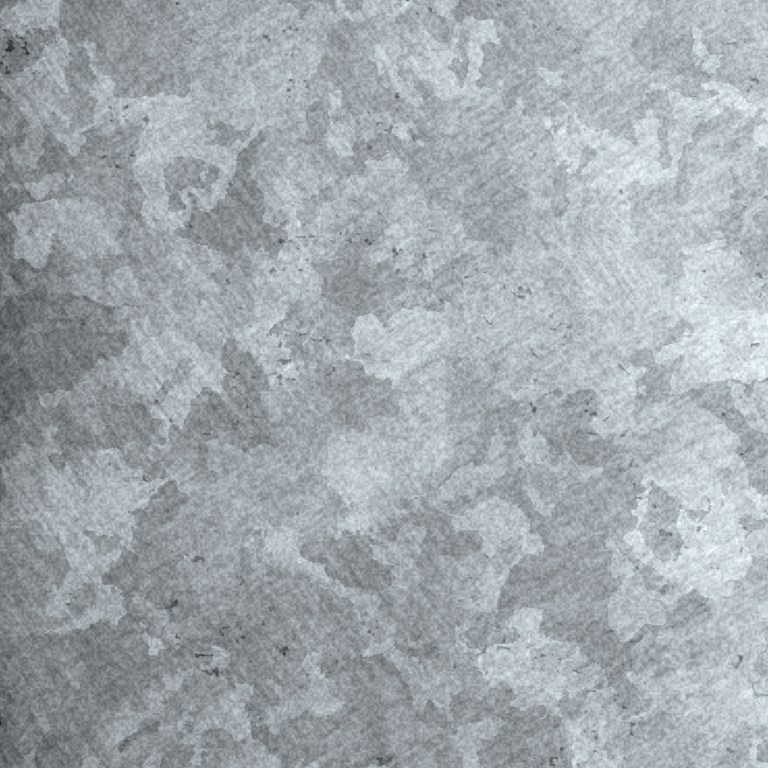
Give the GLSL for this texture, as a Shadertoy shader.

```glsl
// Galvanised sheet metal: ragged crystal patches of cool grey under a soft sheen.
// Two sizes of noise-warped Voronoi cells give the patches; brushed streaks,
// fine grain and clustered dark pits give the worn surface.

const float COARSE_CELLS = 12.0;    // patches across the canvas
const float FINE_CELLS = 30.0;
const float FINE_SHARE = 0.40;      // share of fine cells laid over coarse ones
const float EDGE_SHARPNESS = 70.0;
const float PATCH_CONTRAST = 0.20;
const float CLOUD_CONTRAST = 0.12;
const float STREAK_CONTRAST = 0.09;
const float GRAIN_CONTRAST = 0.13;
const float PIT_DEPTH = 0.24;
const float MEAN_TONE = 0.640;
const vec2 SHEEN_SLOPE = vec2(0.16, 0.065);
const vec3 DARK_TINT = vec3(0.0, 0.018, 0.034);
const vec3 LIGHT_TINT = vec3(0.0, 0.042, 0.062);

float hash(vec2 cell, float seed) {
    uvec3 v = uvec3(ivec3(vec3(cell, seed)) + 4096);
    v = v * 1664525u + 1013904223u;
    v.x += v.y * v.z; v.y += v.z * v.x; v.z += v.x * v.y;
    v ^= v >> 16u;
    v.x += v.y * v.z; v.y += v.z * v.x; v.z += v.x * v.y;
    return float(v.z >> 8u) / 16777216.0;
}

float noise(vec2 p, float seed) {
    vec2 i = floor(p), f = fract(p);
    f = f * f * (3.0 - 2.0 * f);
    float low = mix(hash(i, seed), hash(i + vec2(1, 0), seed), f.x);
    float high = mix(hash(i + vec2(0, 1), seed), hash(i + vec2(1, 1), seed), f.x);
    return mix(low, high, f.y);
}

float fbm(vec2 p, float seed) {
    float sum = 0.0, weight = 0.5;
    for (int octave = 0; octave < 4; octave++) {
        sum += weight * noise(p, seed + float(octave));
        p = mat2(1.6, 1.2, -1.2, 1.6) * p;
        weight *= 0.5;
    }
    return sum / 0.9375;
}

// Voronoi cells with smoothed borders: x is the cell tone, y a random pick
vec2 crystals(vec2 p, float seed) {
    vec2 home = floor(p), sum = vec2(0.0);
    float total = 1e-30;
    for (int y = -1; y <= 1; y++)
    for (int x = -1; x <= 1; x++) {
        vec2 cell = home + vec2(x, y);
        vec2 offset = cell + vec2(hash(cell, seed), hash(cell, seed + 1.0)) - p;
        float w = exp(-EDGE_SHARPNESS * dot(offset, offset));
        sum += w * vec2(hash(cell, seed + 2.0), hash(cell, seed + 3.0));
        total += w;
    }
    return sum / total;
}

// Noise drawn out along one direction
float streaks(vec2 p, float angle, vec2 scale, float seed) {
    float c = cos(angle), s = sin(angle);
    return noise(vec2(c * p.x + s * p.y, c * p.y - s * p.x) * scale, seed) - 0.5;
}

void mainImage(out vec4 fragColor, in vec2 fragCoord) {
    vec2 uv = fragCoord / iResolution.xy;
    vec2 p = fragCoord / iResolution.y;

    // Ragged patch outlines
    vec2 bend = vec2(fbm(p * 14.0, 10.0), fbm(p * 14.0, 20.0)) - 0.5;
    vec2 fray = vec2(fbm(p * 75.0, 30.0), fbm(p * 75.0, 40.0)) - 0.5;
    vec2 q = p + 0.11 * bend + 0.024 * fray;

    // Fine crystals partly cover the coarse ones
    vec2 coarse = crystals(q * COARSE_CELLS, 50.0);
    vec2 fine = crystals(q * FINE_CELLS, 60.0);
    float cover = smoothstep(0.47, 0.53, fine.y + FINE_SHARE - 0.5);
    float patchTone = mix(coarse.x, mix(coarse.x, fine.x, 0.75), cover) - 0.5;

    // Broad sheen, darkest along the left edge
    float tone = MEAN_TONE + dot(uv - 0.5, SHEEN_SLOPE) - 0.07 * exp(-uv.x * 13.0);
    tone += 0.025 * smoothstep(0.55, 1.0, uv.x) * smoothstep(0.1, 0.5, uv.y);
    tone += PATCH_CONTRAST * patchTone;
    tone += CLOUD_CONTRAST * (fbm(p * 7.0, 70.0) - 0.5);

    // Brushed streaks in two directions
    float falling = streaks(p, -0.95, vec2(28.0, 230.0), 80.0);
    float rising = streaks(p, 0.55, vec2(34.0, 210.0), 81.0);
    float region = smoothstep(0.35, 0.65, 0.6 * noise(p * 6.0, 82.0) + 0.4 * uv.x);
    tone += STREAK_CONTRAST * mix(falling, rising, region);

    // Grain
    tone += GRAIN_CONTRAST * (noise(p * 370.0, 90.0) - 0.5);
    tone += 0.7 * GRAIN_CONTRAST * (noise(p * 170.0, 91.0) - 0.5);

    // Dark pits and short nicks in clusters, a few bright glints
    float cluster = smoothstep(0.42, 0.72, fbm(p * 13.0, 100.0));
    float nick = 0.65 * noise((p + 0.02 * fray) * vec2(85.0, 120.0), 110.0)
               + 0.35 * noise(p * 230.0, 111.0);
    tone -= PIT_DEPTH * cluster * smoothstep(0.72, 0.90, nick);
    float glint = streaks(p + 0.01 * fray, 0.75, vec2(60.0, 190.0), 120.0);
    tone += 0.07 * cluster * smoothstep(0.30, 0.45, glint);

    // Cool tint grows with brightness
    vec3 tint = mix(DARK_TINT, LIGHT_TINT, smoothstep(0.45, 0.80, tone));
    fragColor = vec4(clamp(vec3(tone) + tint, 0.0, 1.0), 1.0);
}
```
